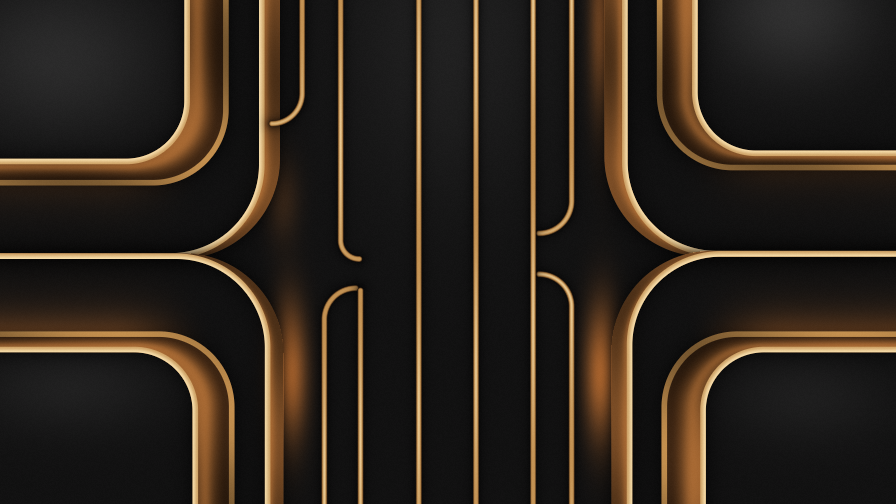
Write a WebGL 1 fragment shader that draws this background.

```glsl
precision highp float;
// Black lacquer panels framed by rounded gold bands, with slim gold rails between them.
uniform vec2 u_resolution;

// The canvas is 4.32 units high and 7.68 wide at 16:9, y measured down from the top.
const float HEIGHT = 4.32;
const float WIDTH = 7.68;
const float RIM = 0.024;
const float RAIL = 0.026;

const vec3 LACQUER = vec3(0.068, 0.067, 0.068);
const vec3 UMBER = vec3(0.20, 0.12, 0.06);
const vec3 COPPER = vec3(0.62, 0.39, 0.19);
const vec3 GOLD = vec3(0.75, 0.55, 0.30);
const vec3 CREAM = vec3(0.96, 0.86, 0.66);
const vec3 EMBER = vec3(0.62, 0.34, 0.12);

float hash(vec2 p) {
  vec3 q = fract(vec3(p.xyx) * 0.1031);
  q += dot(q, q.yzx + 33.33);
  return fract((q.x + q.y) * q.z);
}

// Antialiased coverage of the region where d is negative.
float cover(float d, float px) {
  return clamp(0.5 - d / px, 0.0, 1.0);
}

// Soft elliptical light.
float blob(vec2 p, vec2 centre, vec2 size) {
  vec2 q = (p - centre) / size;
  return exp(-dot(q, q));
}

// Signed distance to a quadrant with a rounded corner; dir points out of it.
float cornerDist(vec2 p, vec2 corner, vec2 dir, float r) {
  vec2 q = (p - corner) * dir + r;
  return length(max(q, 0.0)) + min(max(q.x, q.y), 0.0) - r;
}

// Offset from a vertical rail that ends in a quarter turn around a centre.
float hookDist(vec2 p, vec2 centre, vec2 dir, float r) {
  vec2 q = (p - centre) * dir;
  if (q.y > 0.0) return q.x - r;
  return q.x > 0.0 ? length(q) - r : length(q + vec2(0.0, r));
}

// Round gold rail with a dark contact shadow and a drifting highlight.
vec3 rail(vec3 col, float d, vec2 p, float px) {
  float a = abs(d);
  col *= 1.0 - 0.5 * exp(-max(a - RAIL, 0.0) / 0.035);
  float gleam = 0.55 + 0.45 * sin(p.y * 2.3 + p.x * 1.7);
  float body = 1.0 - a / RAIL;
  vec3 metal = mix(UMBER, GOLD, smoothstep(-0.1, 0.6, body));
  metal = mix(metal, CREAM, smoothstep(0.3, 1.0, body) * gleam * 0.75);
  return mix(col, metal, cover(a - RAIL, px));
}

// Metal band between an inner and an outer corner, with a bright inner rim.
vec3 band(vec3 col, vec2 p, float dIn, float dOut, float outerRim, float px) {
  float t = clamp(dIn / max(dIn - dOut, 0.01), 0.0, 1.0);
  float sheen = 0.82 + 0.2 * sin(p.y * 3.1 - p.x * 2.0 + 1.0);
  col *= 1.0 - 0.45 * exp(-max(dOut, -dIn) / 0.08) * step(0.0, max(dOut, -dIn));
  vec3 metal = mix(COPPER, UMBER, smoothstep(0.25, 0.8, t) * (0.35 + 0.55 * outerRim));
  metal = mix(metal * sheen, COPPER * 1.1, blob(vec2(t, 0.0), vec2(0.3, 0.0), vec2(0.14, 1.0)) * 0.5);
  col = mix(col, metal, cover(max(-dIn, dOut), px));
  float outer = abs(dOut + RIM);
  col = mix(col, GOLD * sheen, cover(outer - RIM, px) * outerRim);
  float inner = abs(dIn - RIM);
  vec3 rim = mix(CREAM, GOLD, smoothstep(0.0, 2.0 * RIM, dIn) * 0.7);
  return mix(col, rim, cover(inner - RIM, px));
}

// Outer arm of one quadrant, merging into the horizontal seam.
vec3 arm(vec3 col, vec2 p, vec2 corner, float outerX, vec2 dir, float px) {
  float dIn = cornerDist(p, corner, dir, 0.76);
  float dOut = cornerDist(p, vec2(outerX, corner.y + 0.05 * dir.y), dir, 0.86);
  return band(col, p, dIn, dOut, 0.0, px);
}

// Inner panel frame; glow lights the lacquer beside its horizontal part.
vec3 frame(vec3 col, vec2 p, vec2 corner, vec2 outer, vec2 dir, float glow, float px) {
  float dIn = cornerDist(p, corner, dir, 0.5);
  float dOut = cornerDist(p, outer, dir, 0.65);
  float along = smoothstep(0.2, -0.7, (p.x - corner.x) * dir.x);
  col += EMBER * glow * along * exp(-max(dOut, 0.0) / 0.13) * step(0.0, dOut);
  return band(col, p, dIn, dOut, 1.0, px);
}

void main() {
  float px = HEIGHT / u_resolution.y;
  vec2 p = vec2(gl_FragCoord.x - 0.5 * u_resolution.x, u_resolution.y - gl_FragCoord.y) * px;
  p.x += 0.5 * WIDTH;

  // Lacquer with soft grey reflections
  vec3 col = LACQUER;
  col += 0.10 * blob(p, vec2(0.5, 0.5), vec2(0.9, 0.7));
  col += 0.12 * blob(p, vec2(6.8, 0.1), vec2(0.7, 0.6));
  col += 0.06 * blob(p, vec2(0.6, 3.3), vec2(0.8, 0.4));
  col += 0.05 * blob(p, vec2(6.9, 3.4), vec2(0.7, 0.4));
  col += 0.06 * blob(p, vec2(3.84, 0.3), vec2(0.9, 1.4));

  // Warm light spilling from the arms
  col += EMBER * 1.1 * blob(p, vec2(2.48, 3.2), vec2(0.14, 0.55));
  col += EMBER * 1.1 * blob(p, vec2(5.16, 3.2), vec2(0.14, 0.55));
  col += EMBER * 0.8 * blob(p, vec2(5.16, 0.2), vec2(0.10, 0.8));
  col += EMBER * 0.25 * blob(p, vec2(2.42, 1.7), vec2(0.14, 0.35));

  // Arms and panel frames, one pair per quadrant
  col = arm(col, p, vec2(2.22, 2.17), 2.40, vec2(1.0, 1.0), px);
  col = arm(col, p, vec2(5.38, 2.15), 5.18, vec2(-1.0, 1.0), px);
  col = arm(col, p, vec2(2.27, 2.22), 2.43, vec2(1.0, -1.0), px);
  col = arm(col, p, vec2(5.42, 2.20), 5.24, vec2(-1.0, -1.0), px);
  col = frame(col, p, vec2(1.58, 1.36), vec2(1.96, 1.59), vec2(1.0, 1.0), 0.25, px);
  col = frame(col, p, vec2(5.98, 1.29), vec2(5.63, 1.46), vec2(-1.0, 1.0), 0.25, px);
  col = frame(col, p, vec2(1.65, 3.02), vec2(2.01, 2.84), vec2(1.0, -1.0), 0.7, px);
  col = frame(col, p, vec2(6.05, 3.02), vec2(5.67, 2.84), vec2(-1.0, -1.0), 0.7, px);

  // Hooked rails, the lower left one closed by a straight leg
  col = rail(col, hookDist(p, vec2(2.33, 0.80), vec2(1.0, -1.0), 0.26), p, px);
  col = rail(col, hookDist(p, vec2(3.08, 2.06), vec2(-1.0, -1.0), 0.16), p, px);
  col = rail(col, hookDist(p, vec2(4.62, 1.72), vec2(1.0, -1.0), 0.28), p, px);
  col = rail(col, hookDist(p, vec2(3.05, 2.74), vec2(-1.0, 1.0), 0.27), p, px);
  col = rail(col, hookDist(p, vec2(4.62, 2.63), vec2(1.0, 1.0), 0.28), p, px);
  col = rail(col, length(vec2(p.x - 3.09, min(p.y - 2.49, 0.0))), p, px);

  // Full-height rails
  for (int i = 0; i < 3; i++) {
    col = rail(col, p.x - 3.59 - 0.49 * float(i), p, px);
  }

  // Fine grain
  col += (hash(floor(p * 150.0)) - 0.5) * 0.012;
  gl_FragColor = vec4(col, 1.0);
}
```
